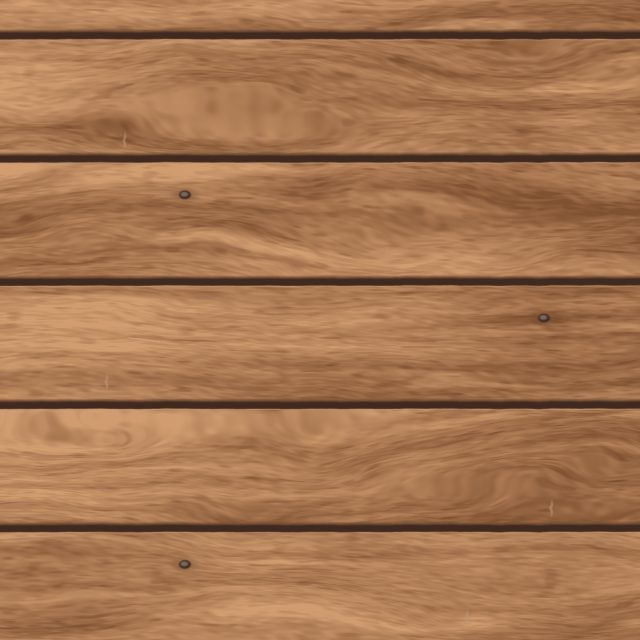
Write a WebGL 1 fragment shader that draws this texture.

```glsl
precision highp float;

uniform vec2 u_resolution;

const float PITCH = 0.1925;      // plank height including its gap
const float FIRST_GAP = 0.1758;  // height of the lowest gap
const vec3 WOOD_DARK = vec3(0.595, 0.405, 0.265);
const vec3 WOOD_LIGHT = vec3(0.76, 0.56, 0.395);
const vec3 EDGE_SHADE = vec3(0.43, 0.29, 0.20);
const vec3 GAP_DARK = vec3(0.25, 0.165, 0.12);
const vec3 WORN_PALE = vec3(0.74, 0.58, 0.45);
const vec3 NAIL_GREY = vec3(0.46, 0.41, 0.38);

float hash(vec2 p) {
  vec3 q = fract(p.xyx * 0.1031);
  q += dot(q, q.yzx + 33.33);
  return fract((q.x + q.y) * q.z);
}

float noise(vec2 p) {
  vec2 cell = floor(p);
  vec2 f = fract(p);
  f = f * f * (3.0 - 2.0 * f);
  float low = mix(hash(cell), hash(cell + vec2(1.0, 0.0)), f.x);
  float high = mix(hash(cell + vec2(0.0, 1.0)), hash(cell + 1.0), f.x);
  return mix(low, high, f.y);
}

float fbm(vec2 p) {
  float sum = 0.0;
  float amp = 0.533;
  for (int i = 0; i < 4; i++) {
    sum += amp * noise(p);
    p = p * 2.03 + 17.3;
    amp *= 0.5;
  }
  return sum;
}

// Soft filled ellipse: 1 inside, 0 outside
float ellipse(vec2 p, vec2 radius, float softness) {
  return 1.0 - smoothstep(1.0 - softness, 1.0 + softness, length(p / radius));
}

// Wood tone along bent growth rings: 0 dark, 1 light
float grainTone(vec2 p, vec2 seed, float bend) {
  vec2 q = p + seed;
  float warp = noise(q * vec2(2.6, 8.5)) + 0.22 * noise(q * vec2(9.0, 24.0));
  float ring = p.y + bend * warp;
  float patches = fbm(q * vec2(2.2, 9.0) + 5.0) - 0.5;
  float bands = fbm(vec2(p.x * 3.0, ring * 68.0) + seed) - 0.5;
  float fibres = noise(vec2(p.x * 62.0 + ring * 110.0, ring * 320.0) + seed) - 0.5;
  float streaks = smoothstep(0.6, 0.8, fbm(vec2(p.x * 3.5, ring * 26.0) + seed + 31.0));
  float pores = smoothstep(0.7, 0.95, noise(vec2(p.x * 26.0, ring * 190.0) + seed + 9.0));
  return 0.52 + 1.6 * patches + 1.5 * bands + 0.55 * fibres
    + 0.55 * streaks - 0.4 * pores;
}

// Small pale upright scratch
float scratch(vec2 p, float halfLength) {
  float wobble = 0.004 * (noise(vec2(p.y * 160.0, 3.0)) - 0.5);
  return ellipse(p + vec2(wobble, 0.0), vec2(0.0022, halfLength), 0.6);
}

vec3 addNail(vec3 color, vec2 p) {
  color = mix(color, EDGE_SHADE, 0.4 * ellipse(p, vec2(0.017, 0.009), 0.7));
  color = mix(color, GAP_DARK, 0.9 * ellipse(p, vec2(0.0092, 0.0068), 0.25));
  return mix(color, NAIL_GREY, ellipse(p - vec2(-0.001, 0.001), vec2(0.0055, 0.0036), 0.5));
}

// Crisp worn lip below each gap, soft shade above it
vec3 addGap(vec3 color, float height, float x, float pixel) {
  float wobble = 0.0022 * (fbm(vec2(x * 45.0, 2.0)) - 0.5);
  float h = height + wobble;
  float crisp = max(0.0012, pixel);
  float lip = 1.0 - smoothstep(0.0, 0.0022, abs(h + 0.0079));
  color = mix(color, WORN_PALE, lip * (0.25 + 0.55 * noise(vec2(x * 35.0, 8.0))));
  float lower = smoothstep(-0.0066 - crisp, -0.0066 + crisp, h);
  float shade = lower * (1.0 - smoothstep(0.0045, 0.0105, h));
  float core = lower * (1.0 - smoothstep(0.0022, 0.0062, h));
  color = mix(color, EDGE_SHADE, shade);
  return mix(color, GAP_DARK, core);
}

void main() {
  vec2 uv = gl_FragCoord.xy / u_resolution;
  float pixel = 1.0 / u_resolution.y;
  float row = (uv.y - FIRST_GAP) / PITCH;
  float plank = floor(row);
  vec2 p = vec2(uv.x, fract(row) * PITCH);

  // Each plank has its own cut, bend and shade
  vec2 key = vec2(plank + 7.0, 4.0);
  vec2 seed = 40.0 * vec2(hash(key), hash(key + 11.0));
  float bend = mix(0.06, 0.14, hash(key + 23.0));
  float tone = grainTone(p, seed, bend);
  tone += 0.2 * (hash(key + 37.0) - 0.5) + 0.3 * (0.5 - uv.x);
  vec3 color = mix(WOOD_DARK, WOOD_LIGHT, clamp(tone, -0.55, 1.35));

  // Wear: one faint scratch per plank
  vec2 mark = vec2(hash(key + 41.0), PITCH * mix(0.12, 0.85, hash(key + 53.0)));
  color = mix(color, WORN_PALE, 0.6 * scratch(p - mark, 0.011));

  // Nails cycle left, none, right over three planks
  float cycle = mod(plank, 3.0);
  if (cycle > 0.5) {
    float nailX = mix(0.85, 0.289, step(1.5, cycle));
    color = addNail(color, p - vec2(nailX, PITCH * 0.7));
  }

  float gapHeight = (fract(row + 0.5) - 0.5) * PITCH;
  color = addGap(color, gapHeight, uv.x, pixel);
  gl_FragColor = vec4(color, 1.0);
}
```
